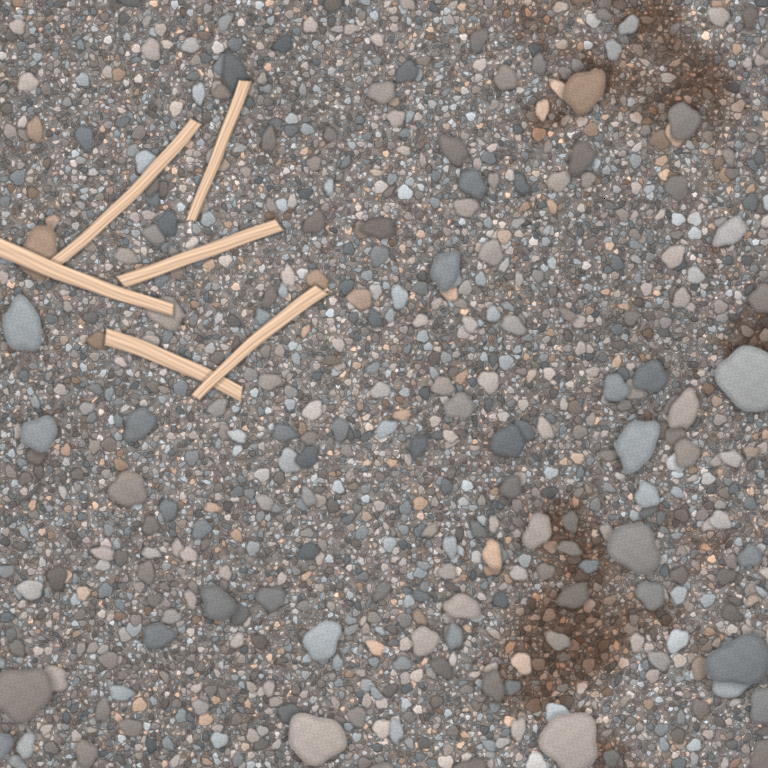
This texture is drawn by a Shadertoy shader. Its source:

```glsl
#define GRAIN_COUNT 140.0
#define LAYER_SHRINK 0.62
#define LAYER_THIN 0.62
#define EDGE 0.0017
#define STRAW_COUNT 6
#define GROUND vec3(0.515, 0.485, 0.465)
#define WARM vec3(1.05, 0.99, 0.95)
#define SLATE vec3(0.97, 1.00, 1.02)
#define PEACH vec3(1.20, 1.03, 0.91)
#define SOIL vec3(0.76, 0.66, 0.60)
#define STRAW vec3(0.96, 0.82, 0.70)

vec4 hash4(vec2 p) {
    vec4 q = fract(p.xyxy * vec4(0.1031, 0.1030, 0.0973, 0.1099));
    q += dot(q, q.wzxy + 33.33);
    return fract((q.xxyz + q.yzzw) * q.zywx);
}

mat2 turn(float angle) {
    float c = cos(angle), s = sin(angle);
    return mat2(c, -s, s, c);
}

// Smooth patches from bent, layered sines, about -1 to 1
float patches(vec2 p) {
    vec2 q = p + 0.35 * sin(p.yx * 1.7 + vec2(0.4, 2.1));
    float n = sin(q.x * 1.3 + 0.8) * sin(q.y * 1.1 + 0.5);
    n += 0.5 * sin(q.x * 2.9 - q.y * 1.6) * sin(q.y * 3.3 + q.x);
    return n / 1.5;
}

vec3 stoneColour(vec4 pick, float fineness) {
    float value = mix(0.45, 0.39, fineness) + mix(0.28, 0.42, fineness) * pick.z;
    value += 0.12 * smoothstep(0.88, 0.96, pick.y) * fineness;
    vec3 tint = mix(SLATE, WARM, smoothstep(0.1, 0.6, pick.w));
    return value * mix(tint, PEACH, smoothstep(0.88, 0.96, pick.w));
}

// One jittered grid of rounded stones, painted over the colour below
void scatterStones(inout vec3 colour, vec2 uv, float count, float chance, float fineness) {
    vec2 p = uv * count;
    vec2 home = floor(p);
    float soft = count * EDGE;
    for (int j = -1; j <= 1; j++)
    for (int i = -1; i <= 1; i++) {
        vec2 cell = home + vec2(i, j);
        vec4 place = hash4(cell + count * 3.0);
        if (place.w > chance) continue;
        vec4 pick = hash4(cell.yx + count * 5.0 + 71.0);
        vec2 offset = p - cell - 0.2 - 0.6 * place.xy;

        // Uneven ellipse
        float size = mix(0.32, 0.58, place.z);
        float aspect = mix(mix(0.62, 0.40, fineness), 0.95, pick.y);
        vec2 q = turn(pick.x * 6.2832) * offset / vec2(size, size * aspect);
        float angle = atan(q.y, q.x);
        float outline = 1.0 + 0.09 * sin(angle * 3.0 + pick.z * 20.0)
                            + 0.05 * sin(angle * 5.0 + pick.w * 30.0);
        float dist = (length(q) - outline) * size * aspect;

        // Contact shadow, rounded rim and speckled face
        colour *= mix(0.81, 1.0, smoothstep(0.0, 0.12, dist));
        float rim = mix(0.86, 1.0, smoothstep(0.0, 0.11, -dist));
        float light = 1.0 + 0.16 * dot(offset, vec2(-0.4, 0.9));
        float speckle = 1.0 + 0.05 * sin(uv.x * 610.0 + 3.0 * sin(uv.y * 430.0))
                                   * sin(uv.y * 570.0 + 2.0 * sin(uv.x * 390.0));
        vec3 face = stoneColour(pick, fineness) * rim * light * speckle;
        colour = mix(colour, face, 1.0 - smoothstep(-soft, soft, dist));
    }
}

// Slightly bent, split straws in a loose spiral heap
void scatterStraws(inout vec3 colour, vec2 uv) {
    for (int i = 0; i < STRAW_COUNT; i++) {
        float n = float(i);
        float reach = sqrt((n + 0.5) / float(STRAW_COUNT));
        vec2 centre = vec2(0.22, 0.67) + reach * vec2(0.14, 0.22) * vec2(cos(n * 2.4), sin(n * 2.4));
        vec2 q = turn(0.35 + 0.85 * sin(n * 2.6)) * (uv - centre);
        q.y += 0.5 * sin(n * 4.1) * q.x * q.x + 0.0004 * sin(q.x * 70.0 + n);

        vec2 halfSize = vec2(0.11 + 0.022 * sin(n * 1.9), 0.0088 + 0.0015 * sin(n * 3.7));
        halfSize.y *= 1.0 + 2.0 * q.x * sin(n * 2.9);
        vec2 d = abs(q + vec2(0.3 * q.y, 0.0)) - halfSize;
        float dist = max(d.x, d.y);
        float across = q.y / halfSize.y;
        float fibre = 0.96 + 0.04 * sin(across * 6.0 + n + 0.8 * sin(q.x * 35.0))
                           + 0.04 * sin(across * 11.0 + q.x * 60.0);
        fibre += 0.06 * across;

        colour *= mix(0.74, 1.0, smoothstep(0.0, 0.006, dist));
        vec3 face = STRAW * fibre * mix(0.86, 1.0, smoothstep(0.0, 0.003, -dist));
        colour = mix(colour, face, 1.0 - smoothstep(-EDGE, EDGE, dist));
    }
}

void mainImage(out vec4 fragColor, in vec2 fragCoord) {
    vec2 uv = fragCoord / iResolution.y;
    vec3 colour = GROUND * (1.0 + 0.22 * patches(uv * 150.0));
    float coarse = clamp(0.65 + 0.6 * (uv.x - uv.y), 0.4, 1.15);
    float ragged = patches(uv * 7.0) + 0.25 * patches(uv.yx * 38.0);
    float soil = smoothstep(0.1, 0.75, ragged) * smoothstep(0.5, 0.75, uv.x);

    // Fine grit first, then ever larger and rarer stones
    for (int i = 0; i < 6; i++) {
        float level = float(i);
        float chance = 0.96 * pow(LAYER_THIN, level);
        if (i > 1) chance *= coarse + 0.15;
        if (i == 3) colour *= mix(vec3(1.0), SOIL, soil);
        scatterStones(colour, uv, GRAIN_COUNT * pow(LAYER_SHRINK, level), chance, 1.0 - level / 5.0);
    }

    colour *= 1.0 + 0.07 * patches(uv * 5.0 + 4.0);
    scatterStraws(colour, uv);
    fragColor = vec4(clamp(colour, 0.0, 1.0), 1.0);
}
```
